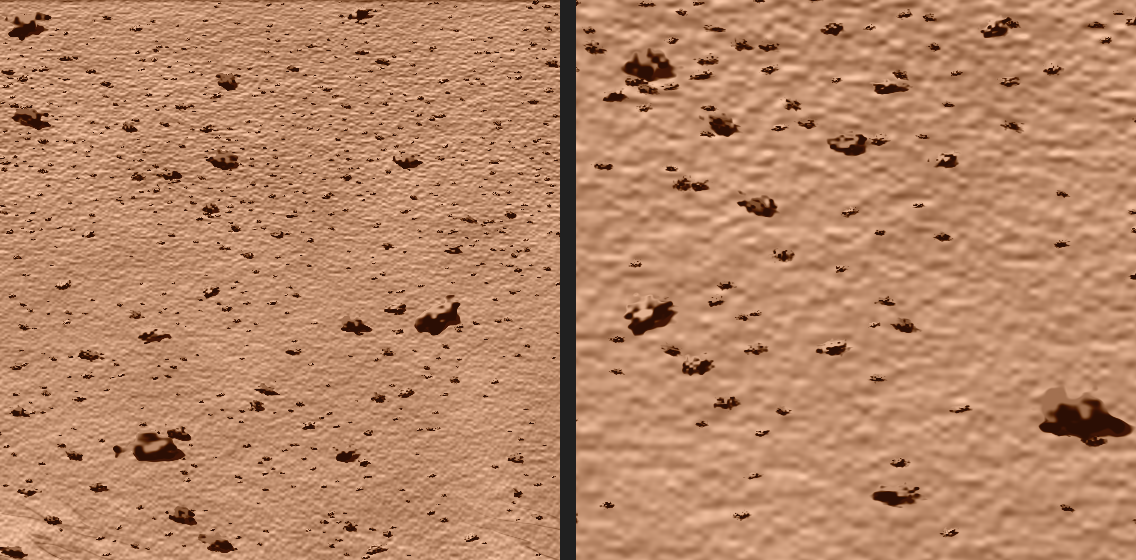
Left: the whole. Right: its middle third, enlarged.
This texture is drawn by a WebGL 2 fragment shader. Its source:

```glsl
#version 300 es
precision highp float;
// Rust-coloured desert ground with grit, pebbles and rugged stones, lit from above.
uniform vec2 u_resolution;
out vec4 fragColor;

vec3 hash3(vec2 p) {
  vec3 q = fract(p.xyx * vec3(0.1031, 0.1030, 0.0973));
  q += dot(q, q.yxz + 33.33);
  return fract((q.xxy + q.yzz) * q.zyx);
}

float noise(vec2 p) {
  vec2 cell = floor(p), f = fract(p);
  f = f * f * (3.0 - 2.0 * f);
  float low = mix(hash3(cell).x, hash3(cell + vec2(1, 0)).x, f.x);
  float high = mix(hash3(cell + vec2(0, 1)).x, hash3(cell + vec2(1, 1)).x, f.x);
  return mix(low, high, f.y);
}

// Height of the fine grit; grains are wider than tall
float gritHeight(vec2 p) {
  return 0.65 * noise(p * vec2(105, 165)) + 0.5 * noise(p * vec2(190, 260) + 37.0)
       + 0.4 * noise(p * vec2(42, 85) + 71.0);
}

// Sand tone: slopes facing up are bright, slopes facing down are dark
float groundTone(vec2 uv, float rocky) {
  vec2 p = vec2(uv.x, uv.y * (0.85 + 0.3 * uv.y));
  float relief = gritHeight(p) - gritHeight(p + vec2(-0.001, 0.0042));
  float tone = 0.757 + relief * mix(0.26, 0.42, rocky);
  tone += 0.07 * (noise(uv * vec2(7, 13)) - 0.5);
  tone += 0.05 * (noise(uv * vec2(24, 60) + 9.0) - 0.5);

  // Pale flat slabs breaking through in the near corners
  float corner = smoothstep(0.16, 0.03, uv.y) * smoothstep(0.2, 0.45, abs(uv.x - 0.55));
  vec2 s = uv * vec2(15, 42) + vec2(uv.y * 20.0, uv.x * 6.0);
  float slab = noise(s) + 0.3 * noise(s * 2.7);
  tone += corner * 0.1 * smoothstep(0.6, 0.75, slab);
  tone -= corner * 0.16 * smoothstep(0.08, 0.0, abs(slab - 0.55));
  return tone;
}

// One layer of scattered stones, each with a lit crest and a shadow below
float addStones(float tone, vec2 uv, float cells, float size, float density, float seed) {
  vec2 home = floor(uv * cells);
  for (int j = -1; j <= 1; j++) {
    for (int i = -1; i <= 1; i++) {
      vec2 cell = home + vec2(i, j);
      vec3 place = hash3(cell + seed);
      if (place.z > density) continue;
      vec3 look = hash3(cell + seed + 57.3);

      vec2 center = (cell + 0.12 + 0.76 * place.xy) / cells;
      float radius = size * mix(0.45, 1.0, look.x * look.x) * mix(1.15, 0.75, uv.y);
      vec2 q = (uv - center) / (radius * vec2(1.0, mix(0.42, 0.72, look.y)));
      q.y -= (look.z - 0.5) * 0.7 * q.x;
      if (dot(q, q) > 6.0) continue;

      vec2 grain = q + place.xy * 90.0;
      float rough = noise(grain * 1.7) - 0.5;
      float chips = noise(grain * vec2(3.5, 3.0) + 20.0) - 0.5;
      float soft = clamp(0.0019 / radius, 0.05, 0.45);

      float shade = length((q - vec2(0.18, -0.5)) / vec2(1.05, 0.6)) + 0.7 * rough + 0.4 * chips;
      tone = mix(tone, 0.2, 0.9 * smoothstep(1.0 + soft, 1.0 - soft, shade));

      float body = length(q) + 0.9 * rough + 0.6 * chips;
      float lit = smoothstep(-0.45, 0.6, q.y - 0.25 * q.x + 1.0 * rough + 1.8 * chips);
      float stone = mix(0.17, mix(0.5, 0.94, look.z), lit);
      tone = mix(tone, stone, smoothstep(0.95 + soft, 0.95 - soft, body));
    }
  }
  return tone;
}

void main() {
  vec2 uv = gl_FragCoord.xy / u_resolution.y;

  // Stones crowd together in the far part, in loose drifts
  float rocky = smoothstep(0.42, 0.75, uv.y) * smoothstep(1.1, 0.85, uv.y);
  float drift = 0.55 + 0.9 * noise(uv * vec2(5, 9) + 3.0);
  float crowd = drift * mix(0.45, 1.5, rocky);

  float tone = groundTone(uv, rocky);
  tone = addStones(tone, uv, 62.0, 0.0062, 0.26 * crowd, 11.0);
  tone = addStones(tone, uv, 30.0, 0.0115, 0.22 * crowd, 143.0);
  tone = addStones(tone, uv, 14.0, 0.021, 0.2, 271.0);
  tone = addStones(tone, uv, 6.0, 0.05, 0.3, 419.0);

  // Dim hairline along the far edge
  tone -= 0.2 * smoothstep(0.994, 0.999, uv.y);

  // Rust ramp: blue and green fall away faster than red
  tone = clamp(tone, 0.12, 0.97);
  vec3 color = max(tone - vec3(0.0, 0.193, 0.32), tone * vec3(1.0, 0.33, 0.09));
  fragColor = vec4(color, 1.0);
}
```
